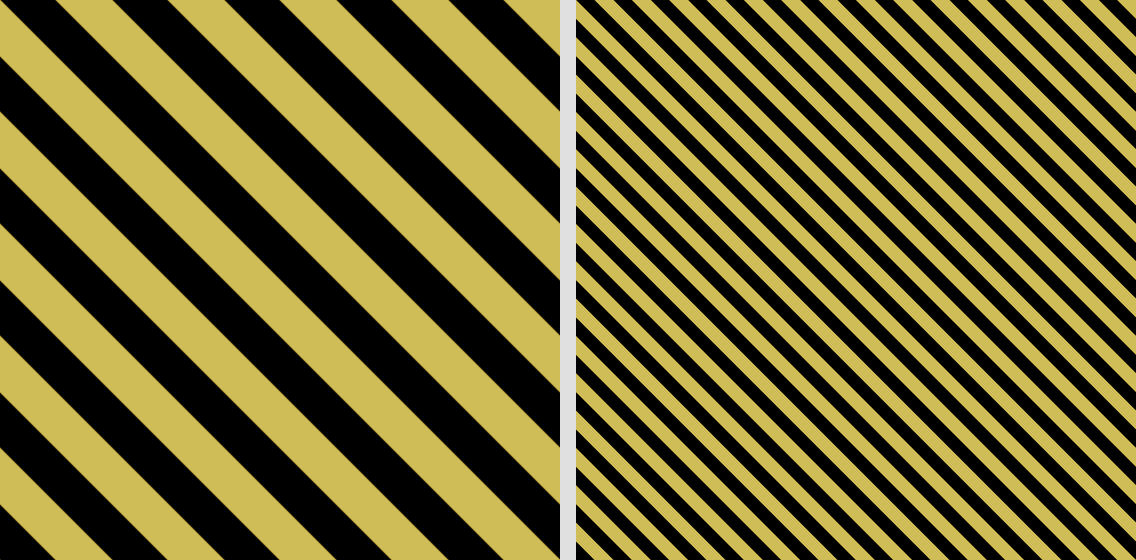
Left: one tile. Right: repeated 3 by 3.
Reproduce this pattern procedurally as a Shadertoy shader.

```glsl
// Diagonal hazard stripes: five yellow and black bands per canvas side.

// Signed distance into the yellow band, in stripe periods (positive inside).
float bandDistance(float phase) {
    return 0.255 - abs(fract(phase - 0.25) - 0.5);
}

void mainImage(out vec4 fragColor, in vec2 fragCoord) {
    vec2 uv = fragCoord / iResolution.xy;

    // A whole number of periods along each axis keeps the tile seamless.
    float phase = 5.0 * (uv.x + uv.y);

    // Soft edge, never narrower than one pixel step.
    float pixel = 5.0 * (1.0 / iResolution.x + 1.0 / iResolution.y);
    float softness = max(0.012, 0.6 * pixel);
    float paint = smoothstep(-softness, softness, bandDistance(phase));

    // Blue and green fade faster than red, giving a thin brown-gold rim.
    vec3 yellow = vec3(0.81, 0.74, 0.34);
    vec3 color = yellow * pow(vec3(paint), vec3(1.0, 1.18, 2.0));

    fragColor = vec4(color, 1.0);
}
```
